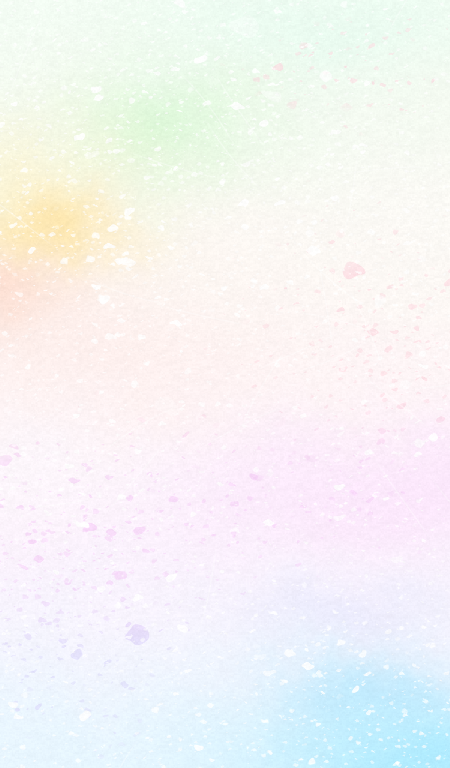
A Shadertoy shader for this background:

```glsl
// Pastel watercolour wash in rainbow tints, with paper grain, scratches and scattered paint flakes.

float hash(vec2 p) {
    vec3 q = fract(p.xyx * vec3(0.1031, 0.103, 0.0973));
    q += dot(q, q.yzx + 33.33);
    return fract((q.x + q.y) * q.z);
}

// Layered sines, about -1 to 1
float ripple(vec2 p) {
    float sum = 0.0, amp = 0.5;
    for (int i = 0; i < 5; i++) {
        sum += amp * sin(p.x + 1.7 * sin(p.y * 0.8)) * cos(p.y - 1.3 * sin(p.x * 0.7));
        p = mat2(1.5, 1.1, -1.1, 1.5) * p + 2.3;
        amp *= 0.65;
    }
    return sum;
}

float glow(vec2 uv, vec2 centre, vec2 radius) {
    vec2 d = (uv - centre) / radius;
    return exp(-dot(d, d));
}

// Cellular scatter of tilted, ragged ellipses; density is the share of filled cells
float flakes(vec2 p, float scale, float density, float seed) {
    vec2 g = p * scale;
    g += 0.05 * vec2(sin(g.y * 8.0 + sin(g.x * 5.0)), sin(g.x * 9.0 + 2.0 * sin(g.y * 4.0)));
    vec2 cell = floor(g);
    float soft = 0.8 * scale / iResolution.y, cover = 0.0;
    for (int j = -1; j <= 1; j++)
    for (int i = -1; i <= 1; i++) {
        vec2 id = cell + vec2(i, j);
        vec2 key = id + seed;
        vec2 d = g - id - vec2(hash(key), hash(key + 57.0));
        float tilt = 0.9 * hash(key + 91.0) - 0.35;
        d = mat2(cos(tilt), -sin(tilt), sin(tilt), cos(tilt)) * d;
        d.y *= 1.2 + 1.3 * hash(key + 23.0);
        float size = 0.1 + 0.28 * pow(hash(key + 131.0), 2.0);
        float present = smoothstep(0.0, 0.08, density - hash(key + 173.0));
        cover = max(cover, present * (1.0 - smoothstep(-soft, soft, length(d) - size)));
    }
    return cover;
}

// Vertical wash, from the bottom up
vec3 wash(float y) {
    vec3 c = mix(vec3(0.91, 0.965, 1.0), vec3(0.968, 0.958, 0.995), smoothstep(0.0, 0.22, y));
    c = mix(c, vec3(0.988, 0.945, 0.99), smoothstep(0.17, 0.35, y));
    c = mix(c, vec3(0.996, 0.962, 0.966), smoothstep(0.34, 0.51, y));
    c = mix(c, vec3(0.99, 0.968, 0.95), smoothstep(0.5, 0.68, y));
    c = mix(c, vec3(0.96, 0.982, 0.945), smoothstep(0.66, 0.83, y));
    return mix(c, vec3(0.955, 0.99, 0.955), smoothstep(0.85, 1.0, y));
}

void mainImage(out vec4 fragColor, in vec2 fragCoord) {
    vec2 uv = fragCoord / iResolution.xy;
    vec2 p = fragCoord / iResolution.y;
    float cloud = ripple(p * 13.0);
    vec2 w = uv + vec2(0.06, 0.025) * vec2(cloud, ripple(p * 15.0 + 7.0));

    // Background and soft pools of colour
    vec3 col = wash(w.y);
    col = mix(col, vec3(0.985, 0.98, 0.965), 0.7 * glow(w, vec2(0.95, 0.7), vec2(0.4, 0.12)));
    col = mix(col, vec3(0.88, 0.98, 0.93), 0.5 * glow(w, vec2(0.72, 0.96), vec2(0.35, 0.08)));
    col = mix(col, vec3(0.84, 0.97, 0.83), 0.8 * glow(w, vec2(0.36, 0.83), vec2(0.2, 0.07)));
    col = mix(col, vec3(0.985, 0.96, 0.83), 0.75 * glow(w, vec2(0.0, 0.76), vec2(0.3, 0.08)));
    col = mix(col, vec3(0.99, 0.85, 0.79), 0.8 * glow(w, vec2(-0.03, 0.625), vec2(0.2, 0.06)));
    col = mix(col, vec3(0.995, 0.92, 0.9), 0.5 * glow(w, vec2(0.22, 0.53), vec2(0.35, 0.09)));
    col = mix(col, vec3(0.995, 0.9, 0.66), 0.85 * glow(w, vec2(0.1, 0.705), vec2(0.16, 0.045)));
    col = mix(col, vec3(0.99, 0.975, 0.985), 0.7 * glow(w, vec2(0.05, 0.39), vec2(0.35, 0.08)));
    col = mix(col, vec3(0.985, 0.89, 0.985), 0.65 * glow(w, vec2(0.95, 0.36), vec2(0.5, 0.08)));
    col = mix(col, vec3(0.91, 0.91, 0.99), 0.65 * glow(w, vec2(0.76, 0.2), vec2(0.2, 0.04)));
    col = mix(col, vec3(0.75, 0.91, 0.99), 0.8 * glow(w, vec2(0.83, 0.1), vec2(0.2, 0.05)));
    col = mix(col, vec3(0.67, 0.92, 1.0), 0.9 * glow(w, vec2(0.95, 0.0), vec2(0.38, 0.09)));

    // Tinted flakes gather in loose groups
    float group = glow(uv, vec2(0.85, 0.56), vec2(0.25, 0.13))
                + 0.7 * glow(uv, vec2(0.8, 0.91), vec2(0.2, 0.06))
                + glow(uv, vec2(0.14, 0.23), vec2(0.22, 0.15))
                + 0.6 * glow(uv, vec2(0.45, 0.34), vec2(0.4, 0.09));
    vec3 tint = mix(vec3(0.86, 0.85, 0.98), vec3(0.965, 0.82, 0.97), smoothstep(0.13, 0.27, uv.y));
    tint = mix(tint, vec3(0.99, 0.85, 0.88), smoothstep(0.38, 0.5, uv.y));
    for (int i = 0; i < 4; i++) {
        float k = float(i);
        float cover = flakes(p, 24.0 + 20.0 * k, (0.2 + 0.1 * k) * group, 11.0 + 37.0 * k);
        col = mix(col, tint, cover * (0.75 - 0.1 * k));
    }

    // White flakes, thickest at the upper left and lower right
    float white = 0.45 + 0.6 * glow(uv, vec2(0.3, 0.8), vec2(0.5, 0.22))
                + 0.4 * glow(uv, vec2(0.85, 0.06), vec2(0.4, 0.12));
    for (int i = 0; i < 5; i++) {
        float k = float(i);
        float cover = flakes(p, 18.0 + 24.0 * k, (0.09 + 0.1 * k) * white, 211.0 + 53.0 * k);
        col = mix(col, vec3(1.0), cover * (0.95 - 0.1 * k));
    }

    // Faint bent scratches
    for (int i = 0; i < 12; i++) {
        float k = float(i), angle = 2.4 * k + 0.3;
        vec2 q = mat2(cos(angle), -sin(angle), sin(angle), cos(angle)) * (p - vec2(0.2, 0.6));
        float d = abs(q.y - 0.5 * (hash(vec2(k, 5.0)) - 0.5) - 0.02 * sin(q.x * 12.0 + k));
        float broken = smoothstep(0.0, 0.8, sin(q.x * 23.0 + k * 3.0));
        col = mix(col, vec3(1.0), 0.35 * broken * (1.0 - smoothstep(0.0, 0.0016, d)));
    }

    // Paper grain with slanted fibres
    float grain = hash(floor(p * 512.0)) + hash(floor(p * vec2(200.0, 340.0)) + 71.0) - 1.0;
    grain += 0.5 * ripple(vec2(p.x + 0.3 * p.y, p.y - 0.3 * p.x) * vec2(90.0, 190.0));
    fragColor = vec4(clamp(col + 0.016 * grain, 0.0, 1.0), 1.0);
}
```
